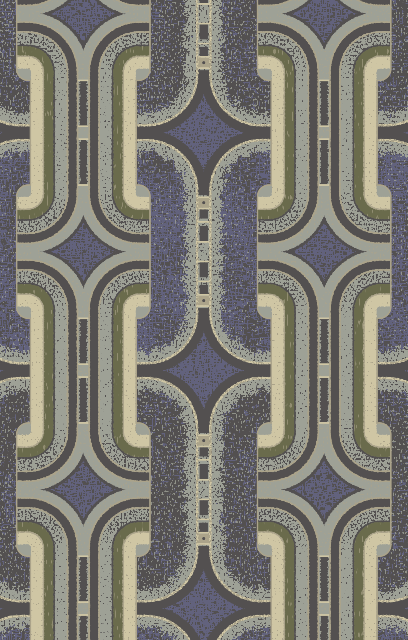
Reproduce this pattern procedurally as a WebGL 1 fragment shader.

```glsl
precision highp float;
uniform vec2 u_resolution;

#define UNITS 768.0
#define TILE vec2(289.0, 285.5)
#define STAR_AT vec2(100.0, 466.0)
#define CHARCOAL vec3(0.325, 0.315, 0.315)
#define VIOLET vec3(0.385, 0.385, 0.49)
#define OLIVE vec3(0.415, 0.42, 0.30)
#define GREY vec3(0.62, 0.63, 0.59)
#define TAN vec3(0.67, 0.64, 0.54)
#define CREAM vec3(0.81, 0.775, 0.645)
#define RAGGED 0.9

vec2 gradientAt(vec2 cell) {
  float h = fract(sin(dot(cell, vec2(127.1, 311.7))) * 43758.5);
  return vec2(cos(h * 6.2832), sin(h * 6.2832));
}

float noise(vec2 p) {
  vec2 i = floor(p), f = fract(p);
  vec2 u = f * f * f * (f * (f * 6.0 - 15.0) + 10.0);
  vec2 e = vec2(1.0, 0.0);
  float low = mix(dot(gradientAt(i), f), dot(gradientAt(i + e), f - e), u.x);
  float high = mix(dot(gradientAt(i + e.yx), f - e.yx), dot(gradientAt(i + 1.0), f - 1.0), u.x);
  return mix(low, high, u.y);
}

float below(float x, float limit) {
  float aa = 0.5 * UNITS / u_resolution.y;
  return 1.0 - smoothstep(limit - aa, limit + aa, x);
}

float band(float x, float a, float b) {
  return below(x, b) * (1.0 - below(x, a));
}

float speck(float n, float threshold) {
  return smoothstep(threshold - 0.06, threshold + 0.06, n);
}

// Depth inside a quadrant whose corner is rounded
float inset(vec2 q, vec2 corner, float radius) {
  vec2 v = corner + radius - q;
  return radius - length(max(v, 0.0)) - min(max(v.x, v.y), 0.0);
}

// Crossed threads of violet and charcoal
vec3 weave(vec2 p, float bias) {
  float threads = max(noise(p * vec2(0.56, 0.13)), noise(p * vec2(0.13, 0.56) + 40.0));
  return mix(CHARCOAL, VIOLET, speck(threads, bias));
}

// Nested bands round a small star with a pale ring
vec3 chainColumn(vec2 q, vec2 p, float grain, float fleck) {
  float d = inset(q, vec2(7.0, 10.0), 60.0) + grain * RAGGED;
  vec3 c = mix(GREY, TAN, speck(fleck, 0.3) * 0.6);
  c = mix(c, CHARCOAL, below(d, -12.0));
  c = mix(c, weave(p, 0.04), below(d, -15.5));

  // Narrow slot between neighbouring stars
  float slot = band(q.y, 80.0, 135.0) * below(q.x, 7.0);
  c = mix(c, CHARCOAL, slot * below(q.x, 4.5 + grain * 3.0));
  float rung = band(q.y, 79.0, 81.0) + band(q.y, 134.0, 136.0);
  c = mix(c, CREAM, rung * below(q.x, 7.0));

  // Bands from the outside inward
  c = mix(c, CHARCOAL, band(d, 0.0, 11.0));
  c = mix(c, TAN, band(d, -1.0, 1.0));
  float wear = mix(0.4, 0.12, smoothstep(85.0, 40.0, q.y));
  c = mix(c, mix(GREY, CHARCOAL, speck(fleck, wear)), band(d, 12.0, 28.0));
  c = mix(c, TAN, band(d, 11.0, 13.0));
  c = mix(c, CHARCOAL, band(d, 27.0, 29.5));
  float streak = speck(noise(p * vec2(0.5, 0.08)), 0.38);
  c = mix(c, mix(OLIVE, TAN, streak * 0.6), band(d, 29.0, 41.0));
  c = mix(c, mix(CREAM, TAN, speck(fleck, 0.4)), band(d, 41.0, 56.0));
  c = mix(c, TAN, band(d, 40.0, 41.8));
  return mix(c, GREY, 1.0 - below(d, 56.0));
}

// Woven panels, large violet stars and a laddered strip
vec3 panelColumn(vec2 b, vec2 p, float grain, float fleck, float worn) {
  float d = inset(b, vec2(7.0, 8.0), 62.0) + grain * RAGGED;
  float patches = noise(p * vec2(0.025, 0.015) + 7.0);
  vec3 fill = weave(p, 0.08 + worn * 0.22 - patches * 0.25);
  float dust = noise(p * vec2(0.52, 0.3) + 90.0);
  fill = mix(fill, GREY, 0.8 * speck(dust, 0.37 - worn * 0.1));

  float fringe = 15.0 + 9.0 * noise(p * 0.11) + 12.0 * grain;
  vec3 c = mix(fill, mix(GREY, CHARCOAL, speck(fleck, 0.26)), below(d, fringe));
  c = mix(c, CHARCOAL, below(d, 0.0));
  c = mix(c, weave(p, -0.02), below(d, -11.0 + grain * 2.0));

  // Ladder
  float strip = below(b.x, 7.0) * (1.0 - below(b.y, 75.0));
  vec3 ladder = mix(GREY, CHARCOAL, speck(fleck, 0.24));
  float holes = band(b.y, 92.0, 103.0) + band(b.y, 112.0, 130.0);
  ladder = mix(ladder, CHARCOAL, holes * below(b.x, 5.0));
  ladder = mix(ladder, TAN, band(b.y, 78.0, 90.0));
  ladder = mix(ladder, CHARCOAL, below(length(b - vec2(0.0, 84.0)), 1.8));
  float rungs = band(b.y, 76.5, 78.5) + band(b.y, 90.0, 92.0)
    + band(b.y, 106.0, 108.0) + band(b.y, 130.0, 132.0);
  c = mix(c, mix(ladder, CREAM, rungs), strip);
  return mix(c, mix(TAN, CREAM, speck(fleck, 0.0)), band(d, -0.5, 2.4));
}

void main() {
  vec2 p = gl_FragCoord.xy / u_resolution.y * UNITS;
  vec2 tile = (p - STAR_AT) / TILE + 0.5;
  vec2 q = abs(fract(tile) - 0.5) * TILE;
  float worn = mod(floor(tile.y), 2.0);
  float grain = noise(p * 0.43);
  float fleck = noise(p * vec2(0.47, 0.38) + 23.0);

  // The chain silhouette is a bar with rounded flanges
  float flange = -inset(vec2(80.0) - q, vec2(0.0), 14.0);
  float edge = min(q.x - 63.5, flange);
  vec3 c = panelColumn(TILE * 0.5 - q, p, grain, fleck, worn);
  c = mix(c, chainColumn(q, p, grain, fleck), below(edge, 0.0));
  c = mix(c, TAN, band(edge, -0.9, 0.9));
  gl_FragColor = vec4(c, 1.0);
}
```
